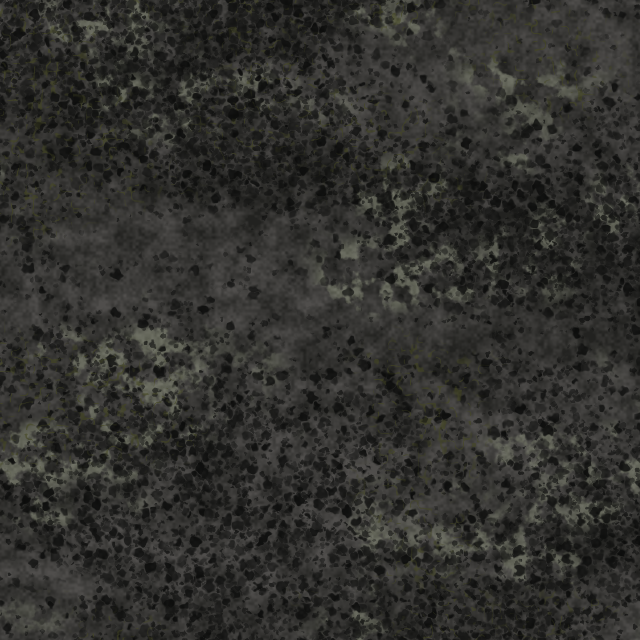
Give the GLSL for this texture, as a WebGL 2 fragment shader.

```glsl
#version 300 es
precision highp float;

uniform vec2 u_resolution;
out vec4 fragColor;

const vec3 STONE_DARK = vec3(0.135, 0.135, 0.126);
const vec3 STONE_LIGHT = vec3(0.290, 0.284, 0.276);
const vec3 SPOT_COLOR = vec3(0.050, 0.052, 0.049);
const vec3 LICHEN_COLOR = vec3(0.430, 0.440, 0.385);
const vec3 MOSS_COLOR = vec3(0.270, 0.280, 0.130);

const vec2 CLOUD_SCALE = vec2(3.0, 5.5);   // broad tone, wider than tall
const float MOTTLE_SCALE = 38.0;
const float GRAIN_SCALE = 210.0;
const float LARGE_SPOTS = 68.0;            // cells across the canvas
const float SMALL_SPOTS = 125.0;
const float LICHEN_SCALE = 48.0;
const float MOSS_SCALE = 85.0;

float hash(vec2 p) {
    return fract(sin(dot(p, vec2(127.1, 311.7))) * 43758.5);
}

float noise(vec2 p) {
    vec2 cell = floor(p);
    vec2 f = fract(p);
    vec2 w = f * f * (3.0 - 2.0 * f);
    float low = mix(hash(cell), hash(cell + vec2(1.0, 0.0)), w.x);
    float high = mix(hash(cell + vec2(0.0, 1.0)), hash(cell + 1.0), w.x);
    return mix(low, high, w.y);
}

float fbm(vec2 p) {
    float sum = 0.0;
    float amplitude = 0.533;
    for (int i = 0; i < 4; i++) {
        sum += amplitude * noise(p);
        p = mat2(1.6, 1.2, -1.2, 1.6) * p + 17.3;
        amplitude *= 0.5;
    }
    return sum;
}

// Coverage of scattered ragged spots; density is the chance of one per cell.
float spots(vec2 p, float density, float seed) {
    vec2 warp = vec2(noise(p * 2.3 + seed), noise(p * 2.3 + seed + 41.0)) - 0.5;
    p += 0.55 * warp;
    vec2 home = floor(p);
    float cover = 0.0;
    for (int y = -1; y <= 1; y++) {
        for (int x = -1; x <= 1; x++) {
            vec2 cell = home + vec2(x, y);
            vec2 key = cell + seed;
            vec2 center = cell + vec2(hash(key + 3.1), hash(key + 7.7));
            float radius = mix(0.26, 0.60, hash(key + 13.9));
            float strength = mix(0.45, 1.0, hash(key + 23.3));
            float present = smoothstep(-0.06, 0.06, density - hash(key + 31.7));
            float disc = 1.0 - smoothstep(radius - 0.17, radius + 0.13, length(p - center));
            cover = max(cover, disc * strength * present);
        }
    }
    return cover;
}

void main() {
    vec2 uv = gl_FragCoord.xy / u_resolution;

    // Clouded stone with mottling and fine grain
    float cloud = fbm(uv * CLOUD_SCALE + 5.2);
    float mottle = fbm(uv * MOTTLE_SCALE + 11.0);
    float grain = noise(uv * GRAIN_SCALE) - 0.5;
    float tone = 0.5 + 1.1 * (cloud - 0.5) + 1.3 * (mottle - 0.5) + 0.5 * grain;
    vec3 color = mix(STONE_DARK, STONE_LIGHT, clamp(tone, 0.0, 1.15));

    // Pale broken lichen, denser toward the bottom
    float lichenArea = fbm(uv * vec2(5.0, 7.0) + 29.0) + 0.10 * (0.5 - uv.y);
    float lichenFlakes = fbm(uv * LICHEN_SCALE + 61.0);
    float lichen = smoothstep(0.52, 0.70, lichenArea) * smoothstep(0.46, 0.66, lichenFlakes);
    color = mix(color, LICHEN_COLOR + 0.08 * grain, 0.85 * lichen);

    // Dark spots gathered in drifting clusters
    float cluster = fbm(uv * vec2(4.0, 6.5) + 83.0);
    float density = clamp(0.50 + 2.0 * (cluster - 0.5) - 0.9 * (cloud - 0.5), 0.08, 0.92);
    float large = spots(uv * LARGE_SPOTS, density, 19.0);
    float small = spots(uv * SMALL_SPOTS, 0.75 * density, 57.0);
    float dark = max(0.95 * large, 0.72 * small);
    color = mix(color, SPOT_COLOR + 0.025 * grain, dark);

    // Thin olive moss threads between the spots
    float mossArea = smoothstep(0.46, 0.66, fbm(uv * vec2(4.5, 5.5) + 107.0));
    float thread = 1.0 - smoothstep(0.02, 0.10, abs(noise(uv * MOSS_SCALE + 3.0) - 0.5));
    float moss = mossArea * thread * smoothstep(0.45, 0.65, noise(uv * MOSS_SCALE * 1.7));
    color = mix(color, MOSS_COLOR, 0.6 * moss * (1.0 - 0.6 * dark));

    fragColor = vec4(color, 1.0);
}
```
